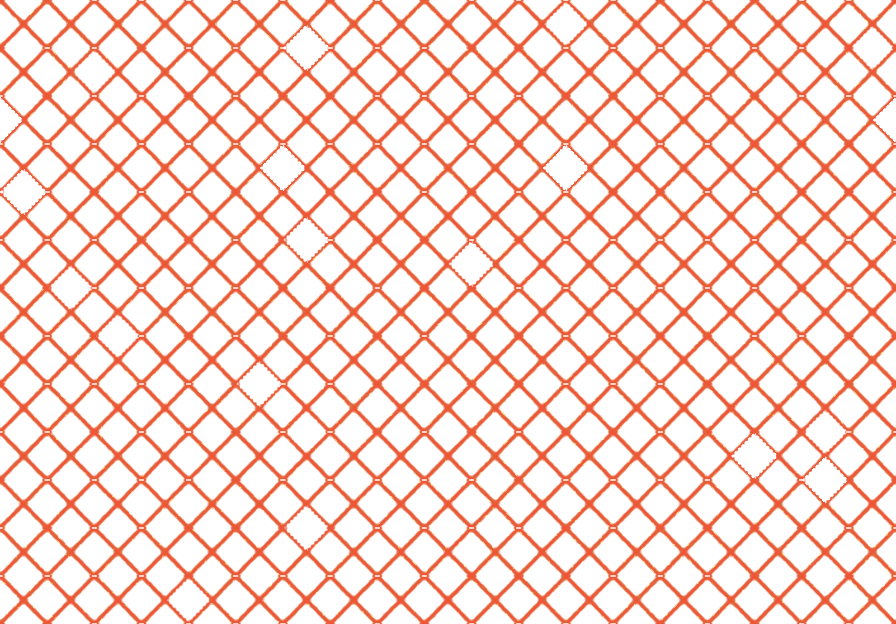
This pattern is drawn by a Shadertoy shader. Its source:

```glsl
// Seamless diagonal lattice of red-orange wires on white, with worn diamonds and pale joints.

const vec2 REPEATS = vec2(19.0, 13.0);
const float HALF_WIDTH = 0.06;   // in units of the wire spacing
const float FILLET = 0.11;
const float NOISE_DETAIL = 10.0; // noise cells per repeat
const float TAU = 6.28318;

const vec3 PAPER = vec3(1.0);
const vec3 RED = vec3(0.93, 0.34, 0.22);
const vec3 RUST = vec3(0.88, 0.41, 0.24);
const vec3 YELLOW = vec3(1.0, 0.80, 0.36);

float hash(vec2 p) {
    vec3 q = fract(vec3(p.xyx) * 0.1031);
    q += dot(q, q.yzx + 33.33);
    return fract((q.x + q.y) * q.z);
}

// Integer lattice index wrapped into one tile.
vec2 wrapIndex(vec2 i, vec2 period) {
    return floor(mod(i + 0.5, period));
}

float cornerSlope(vec2 corner, vec2 offset, vec2 period, float seed) {
    float angle = TAU * hash(wrapIndex(corner, period) + seed);
    return dot(vec2(cos(angle), sin(angle)), offset);
}

// Gradient noise that repeats after a whole period.
float gradientNoise(vec2 p, vec2 period, float seed) {
    vec2 i = floor(p), f = fract(p), e = vec2(0.0, 1.0);
    vec2 w = f * f * f * (f * (f * 6.0 - 15.0) + 10.0);
    float low = mix(cornerSlope(i, f, period, seed),
                    cornerSlope(i + e.yx, f - e.yx, period, seed), w.x);
    float high = mix(cornerSlope(i + e.xy, f - e.xy, period, seed),
                     cornerSlope(i + e.yy, f - e.yy, period, seed), w.x);
    return mix(low, high, w.y);
}

float smoothMin(float a, float b, float k) {
    float h = max(k - abs(a - b), 0.0) / k;
    return min(a, b) - 0.25 * k * h * h;
}

float boxDistance(vec2 p, vec2 halfSize) {
    vec2 q = abs(p) - halfSize;
    return length(max(q, 0.0)) + min(max(q.x, q.y), 0.0);
}

// Soft coverage of the region where d is below zero.
float cover(float d, float soft) {
    return 1.0 - smoothstep(-soft, soft, d);
}

// Wear of the diamond that holds the diagonal coordinates, from 0 to 1.
float diamondWear(vec2 diagonal) {
    vec2 c = floor(diagonal);
    vec2 id = wrapIndex(vec2(c.x + c.y + 1.0, c.x - c.y), 2.0 * REPEATS);
    return smoothstep(0.93, 0.99, hash(id + 17.0));
}

void mainImage(out vec4 fragColor, in vec2 fragCoord) {
    vec2 p = fragCoord / iResolution.xy * REPEATS;
    vec2 diagonal = vec2(p.x + p.y, p.x - p.y);
    float pixel = length(REPEATS / iResolution.xy);
    float soft = max(0.034, 0.6 * pixel);

    // Fine grain and broad patches
    vec2 period = REPEATS * NOISE_DETAIL;
    float grain = gradientNoise(p * NOISE_DETAIL, period, 3.0);
    float fleck = gradientNoise(p * NOISE_DETAIL, period, 61.0);
    float patches = gradientNoise(p, REPEATS, 29.0);

    // Crossing wires with filleted joints
    vec2 wall = abs(fract(diagonal + 0.5) - 0.5);
    float d = smoothMin(wall.x, wall.y, FILLET);

    // Every second row of joints is a short flat bar
    vec2 joint = floor(p + 0.5);
    vec2 q = p - joint;
    float bar = sqrt(2.0) * length(max(abs(q) - vec2(0.06, 0.0), 0.0));
    d = min(d, bar);

    // Worn diamonds eat into their walls with a scalloped edge
    float along = wall.x < wall.y ? diagonal.y : diagonal.x;
    float scallop = sin(TAU * 7.0 * along);
    float wear = diamondWear(diagonal);
    float halfWidth = HALF_WIDTH + 0.018 * grain
                    - wear * (0.055 + 0.025 * scallop);
    float wire = cover(d - halfWidth, soft);

    // Red core, rust rim
    float rim = smoothstep(0.01, 0.055, d + 0.05 * grain + 0.02 * patches);
    vec3 wireColor = mix(RED, RUST, rim);

    // Sparse yellow flecks on the rim
    float fleckMask = smoothstep(0.30, 0.42, fleck + 0.15 * patches)
                    * smoothstep(0.02, 0.05, d);
    wireColor = mix(wireColor, YELLOW, 0.85 * fleckMask);

    // Pale slot in many of the bars, yellow at its ends
    float hasSlot = step(0.4, hash(wrapIndex(joint, REPEATS) + 41.0));
    float slot = hasSlot * cover(boxDistance(q, vec2(0.055, 0.014)), max(0.008, 0.35 * pixel));
    vec3 slotColor = mix(PAPER, YELLOW, smoothstep(0.03, 0.07, abs(q.x)));
    wireColor = mix(wireColor, slotColor, slot);

    fragColor = vec4(mix(PAPER, wireColor, wire), 1.0);
}
```
